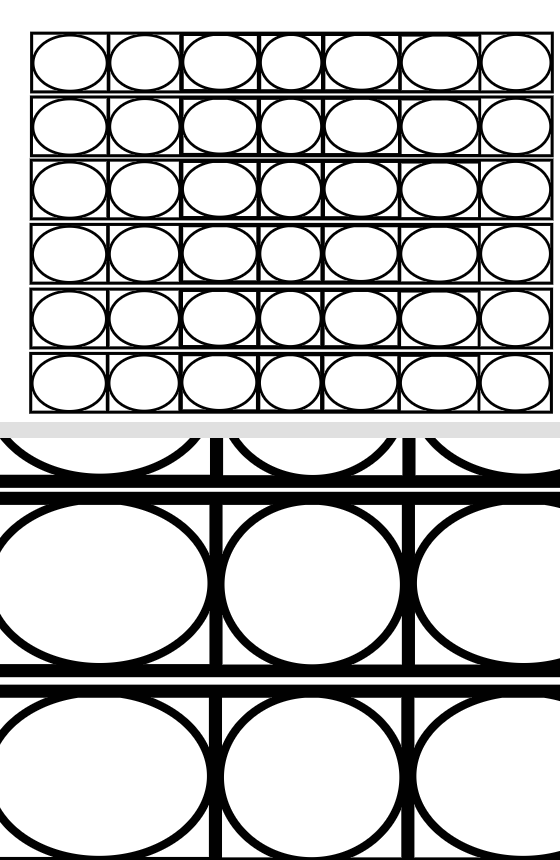
Top: the whole. Bottom: its middle third, enlarged.
A WebGL 2 fragment shader for this pattern:

```glsl
#version 300 es
precision highp float;
// Six rows of seven uneven black frames, each holding an outlined ellipse, on white.

uniform vec2 u_resolution;
out vec4 outColor;

// Layout units: the canvas is SHEET_HEIGHT units tall, measured down from the top.
const float SHEET_HEIGHT = 579.0;
const int ROWS = 6;
const int COLS = 7;
const float ROW_HALF_HEIGHT = 42.4;
const float ROW_DRIFT = 0.25;      // sideways slip from row to row
const float RING_HALF_WIDTH = 1.9;
const float RING_RADIUS_Y = 38.4;
const float RING_INSET = 2.0;      // gap between bar centre and ring centreline
const vec3 PAPER = vec3(1.0);
const vec3 INK = vec3(0.005);

// Row centres, bar centres and widths, then the rail widths and ring drop per column.
const float ROW_Y[ROWS] = float[](85.8, 173.4, 260.0, 348.2, 437.0, 525.2);
const float BAR_X[COLS + 1] = float[](42.8, 148.3, 248.4, 354.8, 442.8, 548.2, 657.8, 757.2);
const float BAR_WIDTH[COLS + 1] = float[](4.2, 5.0, 6.2, 6.0, 6.0, 5.0, 4.0, 4.2);
const float TOP_RAIL[COLS] = float[](4.2, 4.2, 6.0, 6.0, 6.0, 6.8, 4.2);
const float BOTTOM_RAIL[COLS] = float[](4.2, 4.2, 6.0, 5.8, 5.8, 4.5, 4.2);
const float RING_DROP[COLS] = float[](0.8, 0.4, -0.6, 0.0, -0.6, 0.2, 0.0);

// Signed distance to a box given by two opposite corners.
float boxDistance(vec2 p, vec2 low, vec2 high) {
  vec2 d = max(low - p, p - high);
  return max(d.x, d.y);
}

// First-order distance to the outline of an ellipse.
float ellipseDistance(vec2 p, vec2 radii) {
  float k = length(p / radii);
  float slope = length(p / (radii * radii));
  return k * (k - 1.0) / max(slope, 1e-5);
}

// One frame with its own bar and rail widths, plus the ring inside it.
float cellDistance(vec2 p, int col, float rowY) {
  float leftX = BAR_X[col];
  float rightX = BAR_X[col + 1];
  float leftHalf = 0.5 * BAR_WIDTH[col];
  float rightHalf = 0.5 * BAR_WIDTH[col + 1];
  float top = rowY - ROW_HALF_HEIGHT;
  float bottom = rowY + ROW_HALF_HEIGHT;

  float outer = boxDistance(p, vec2(leftX - leftHalf, top), vec2(rightX + rightHalf, bottom));
  float hole = boxDistance(p, vec2(leftX + leftHalf, top + TOP_RAIL[col]),
                           vec2(rightX - rightHalf, bottom - BOTTOM_RAIL[col]));
  float frame = max(outer, -hole);

  vec2 centre = vec2(0.5 * (leftX + rightX), rowY + RING_DROP[col]);
  vec2 radii = vec2(0.5 * (rightX - leftX) - RING_INSET, RING_RADIUS_Y);
  float ring = abs(ellipseDistance(p - centre, radii)) - RING_HALF_WIDTH;
  return min(frame, ring);
}

void main() {
  float pixel = SHEET_HEIGHT / u_resolution.y;
  vec2 p = gl_FragCoord.xy * pixel;
  p.y = SHEET_HEIGHT - p.y;

  // Union of all cells.
  float shape = 1e5;
  for (int row = 0; row < ROWS; row++) {
    vec2 q = p - vec2(0.6 - ROW_DRIFT * float(row), 0.0);
    for (int col = 0; col < COLS; col++) {
      shape = min(shape, cellDistance(q, col, ROW_Y[row]));
    }
  }

  // Edge smoothing one pixel wide.
  float coverage = clamp(0.5 - shape / pixel, 0.0, 1.0);
  outColor = vec4(mix(PAPER, INK, coverage), 1.0);
}
```
